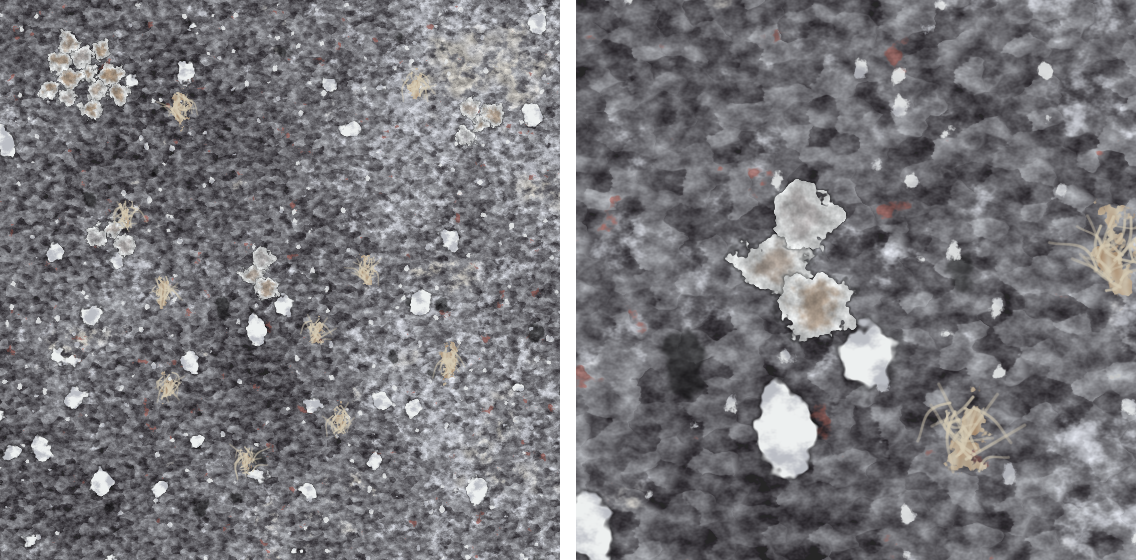
Left: the whole. Right: its middle third, enlarged.
Write a Shadertoy shader that draws this texture.

```glsl
const vec3 SHADOW = vec3(0.22, 0.21, 0.23);
const vec3 STONE = vec3(0.46, 0.46, 0.48);
const vec3 BLOOM = vec3(0.73, 0.74, 0.77);
const vec3 CHALK = vec3(0.93, 0.94, 0.94);
const vec3 RUST = vec3(0.46, 0.27, 0.25);
const vec3 OCHRE = vec3(0.70, 0.58, 0.45);
const vec3 STRAW = vec3(0.84, 0.80, 0.71);
const float CHIP_SCALE = 85.0;
const float GRAIN_SCALE = 75.0;
const float FLAKE_SCALE = 10.0;
const float SPECK_SCALE = 46.0;
const float BROAD_CONTRAST = 0.115;
const float GRAIN_CONTRAST = 0.25;
const float CHIP_CONTRAST = 0.25;
const int CLUSTERS = 4;
const int TUFTS = 10;
const int FIBRES = 20;
const float TAU = 6.2832;

vec2 hash2(vec2 p) {
    vec3 q = fract(p.xyx * vec3(0.1031, 0.1030, 0.0973));
    q += dot(q, q.yzx + 33.33);
    return fract((q.xx + q.yz) * q.zy);
}

float gradientDot(vec2 cell, vec2 offset) {
    float a = TAU * hash2(cell + 17.0).x;
    return dot(vec2(cos(a), sin(a)), offset);
}

float gradientNoise(vec2 p) {
    vec2 i = floor(p), f = p - i, e = vec2(1, 0);
    vec2 u = f * f * f * (f * (f * 6.0 - 15.0) + 10.0);
    float low = mix(gradientDot(i, f), gradientDot(i + e, f - e), u.x);
    float high = mix(gradientDot(i + e.yx, f - e.yx), gradientDot(i + 1.0, f - 1.0), u.x);
    return mix(low, high, u.y);
}

float fbm(vec2 p) {
    float sum = 0.0, gain = 1.0;
    for (int i = 0; i < 4; i++) {
        sum += gain * gradientNoise(p);
        p = mat2(1.6, 1.2, -1.2, 1.6) * p + 9.7;
        gain *= 0.6;
    }
    return sum;
}

// Angular stone chips, each with its own shade, blended at their borders
float chips(vec2 p) {
    vec2 i = floor(p);
    float sum = 0.0, weight = 0.0;
    for (int y = -1; y <= 1; y++)
    for (int x = -1; x <= 1; x++) {
        vec2 cell = i + vec2(x, y), d = cell + hash2(cell) - p;
        float w = exp(-22.0 * dot(d, d));
        sum += w * (hash2(cell + 71.0).x - 0.5);
        weight += w;
    }
    return sum / weight;
}

// Signed distance to scattered ragged flakes, in cell units
float flakes(vec2 p, float share, float size, float seed) {
    vec2 i = floor(p);
    float nearest = 1.0, ragged = 0.8 * size * fbm(p * 0.5 / size);
    for (int y = -1; y <= 1; y++)
    for (int x = -1; x <= 1; x++) {
        vec2 cell = i + vec2(x, y), h = hash2(cell + seed);
        vec2 d = cell + hash2(cell + seed + 43.0) - p;
        d.x *= 0.7 + 0.6 * h.y;
        float radius = size * (0.3 + 0.9 * h.y);
        if (h.x < share) nearest = min(nearest, length(d) - radius + ragged);
    }
    return nearest;
}

// Translucent scales packed in a spiral, with pale rims
vec3 addCluster(vec3 col, vec2 uv, float id, float px) {
    vec2 h = hash2(vec2(id, 5.0));
    vec2 centre = id < 0.5 ? vec2(0.15, 0.86) : 0.08 + 0.84 * h;
    float count = id < 0.5 ? 12.0 : 2.0 + floor(3.0 * h.y);
    vec2 p = uv - centre;
    if (length(p) > 0.13) return col;
    p += 0.012 * vec2(fbm(uv * 48.0), fbm(uv * 48.0 + 40.0));
    for (float k = 0.0; k < count; k++) {
        float a = 2.4 * k + TAU * h.x;
        vec2 c = 0.021 * sqrt(k + 0.3) * vec2(cos(a), sin(a));
        vec2 r = hash2(vec2(k, id + 31.0));
        float d = length(p - c) - 0.015 - 0.006 * r.x;
        vec3 scale = mix(mix(OCHRE, BLOOM, 0.2 + 0.7 * r.y), CHALK, smoothstep(-0.014, -0.003, d));
        scale *= 0.92 + 0.3 * fbm(uv * 85.0);
        col = mix(col, col * 0.65, 1.0 - smoothstep(0.0, 0.004, d));
        col = mix(col, scale, 0.9 * (1.0 - smoothstep(-px, px, d)));
    }
    return col;
}

// Dry curled fibres around a tan core
vec3 addTuft(vec3 col, vec2 uv, float id, float px) {
    vec2 h = hash2(vec2(id, 83.0));
    vec2 p = uv - 0.05 - 0.8 * hash2(vec2(id, 19.0)) * vec2(1.0, 1.1);
    if (length(p) > 0.09) return col;
    float core = length(p * vec2(1.8, 0.8)) - 0.012 - 0.014 * h.x + 0.025 * fbm(uv * 60.0);
    vec3 husk = mix(OCHRE, STRAW, 0.5 + gradientNoise(uv * vec2(190.0, 75.0)));
    col = mix(col, husk, 0.85 * (1.0 - smoothstep(-0.003, 0.002, core)));
    for (int k = 0; k < FIBRES; k++) {
        vec2 r = hash2(vec2(k, id + 57.0)), s = hash2(vec2(k, id + 131.0));
        float a = TAU * (0.25 + 0.5 * floor(2.0 * s.x)) + 2.2 * (r.x - 0.5);
        vec2 along = vec2(cos(a), sin(a)), q = p - vec2(0.025, 0.05) * (s.yx - 0.5);
        float len = 0.012 + 0.03 * r.y, t = clamp(dot(q, along) / len, 0.0, 1.0);
        float bend = 0.012 * (s.y - 0.5) * sin(t * 4.0);
        float d = length(q - along * t * len - vec2(-along.y, along.x) * bend);
        col = mix(col, STRAW, (0.75 - 0.4 * t) * (1.0 - smoothstep(0.0003, 0.0009 + px, d)));
    }
    return col;
}

void mainImage(out vec4 fragColor, in vec2 fragCoord) {
    vec2 uv = fragCoord / iResolution.y;
    float px = 1.0 / iResolution.y;

    // Stone tone: broad weathering, chips and fine grain
    float broad = fbm(uv * 3.2 + 4.0) + 0.7 * smoothstep(0.45, 0.8, uv.x) - 0.2;
    float grain = fbm(uv * GRAIN_SCALE * vec2(0.85, 1.1));
    vec2 warp = 0.35 * vec2(grain, gradientNoise(uv * 90.0));
    float chip = chips(uv * CHIP_SCALE * vec2(0.8, 1.1) + warp);
    float tone = 0.425 + BROAD_CONTRAST * broad + GRAIN_CONTRAST * grain + CHIP_CONTRAST * chip;
    vec3 col = mix(SHADOW, STONE, (tone - 0.22) / 0.24);
    col = clamp(col, vec3(0.15), vec3(0.78));

    // Pale mineral bloom, yellowed in places, and rust spots
    float veil = fbm(uv * 26.0 + 70.0) + 0.75 * broad + 0.5 * grain;
    float warm = smoothstep(0.15, 0.5, fbm(uv * 5.0 + 31.0));
    vec3 bloom = mix(BLOOM, STRAW * 0.9, 0.6 * warm) * (1.0 + 0.3 * grain + 0.2 * chip);
    col = mix(col, bloom, 0.72 * smoothstep(0.3, 0.95, veil));
    float rust = fbm(uv * 24.0 + 150.0) + 0.3 * grain;
    col = mix(col, RUST * (1.0 + 0.6 * grain), 0.7 * smoothstep(0.6, 0.78, rust));

    // Dark pits
    float pit = flakes(uv * 8.0, 0.25, 0.13, 211.0);
    col *= 1.0 - 0.5 * (1.0 - smoothstep(-0.04, 0.02, pit));

    // Chalky flakes and specks
    float flake = flakes(uv * FLAKE_SCALE, 0.32, 0.2, 7.0);
    float speck = flakes(uv * SPECK_SCALE, 0.15, 0.22, 101.0);
    vec3 chalk = mix(BLOOM, CHALK, smoothstep(-0.35, 0.15, gradientNoise(uv * 45.0) + 0.4 * grain));
    col *= 1.0 - 0.25 * (1.0 - smoothstep(0.0, 0.05, flake));
    col = mix(col, chalk, 1.0 - smoothstep(-0.025, 0.01, flake));
    col = mix(col, chalk, 0.85 * (1.0 - smoothstep(-0.06, 0.05, speck)));

    // Growths on the surface
    for (int i = 0; i < CLUSTERS; i++) col = addCluster(col, uv, float(i), px);
    for (int i = 0; i < TUFTS; i++) col = addTuft(col, uv, float(i), px);
    fragColor = vec4(clamp(col, 0.0, 1.0), 1.0);
}
```
